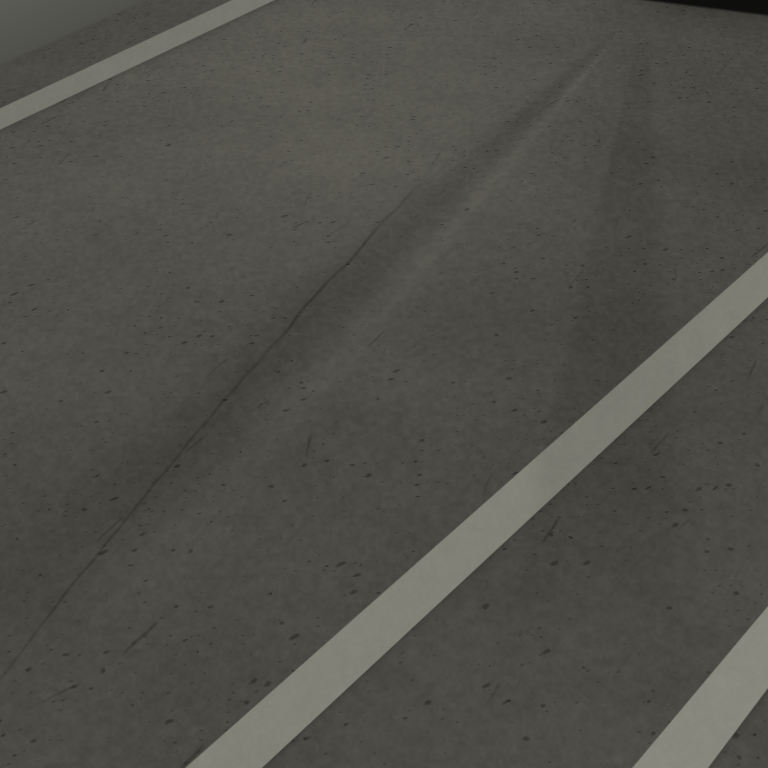
A Shadertoy shader for this texture:

```glsl
const vec3 CONCRETE_TINT = vec3(1.0, 0.985, 0.905);
const vec3 PAINT_TINT = vec3(1.0, 0.998, 0.925);
const vec3 WALL_COLOR = vec3(0.335, 0.335, 0.315);
const vec3 RECESS_COLOR = vec3(0.055, 0.053, 0.048);
const vec2 FAN_APEX = vec2(0.84, 0.995);
const float FLOOR_LEVEL = 0.296;
const float GLOW_GAIN = 0.055;
const float MOTTLE_GAIN = 0.045;
const float GRAIN_GAIN = 0.045;
const float PIT_GAIN = 0.075;
const float SCRATCH_GAIN = 0.055;
const float CRACK_GAIN = 0.06;

float hash(vec2 p) {
    vec3 q = fract(p.xyx * 0.1031);
    q += dot(q, q.yzx + 33.33);
    return fract((q.x + q.y) * q.z);
}

float noise(vec2 p) {
    vec2 i = floor(p), f = fract(p);
    f = f * f * (3.0 - 2.0 * f);
    return mix(mix(hash(i), hash(i + vec2(1, 0)), f.x),
               mix(hash(i + vec2(0, 1)), hash(i + vec2(1, 1)), f.x), f.y);
}

float fbm(vec2 p) {
    float sum = 0.0, gain = 0.5;
    for (int i = 0; i < 4; i++) {
        sum += gain * noise(p);
        p = mat2(1.6, 1.2, -1.2, 1.6) * p + 17.3;
        gain *= 0.5;
    }
    return sum;
}

// Signed distance to a line; positive above it when a lies left of b
float above(vec2 p, vec2 a, vec2 b) {
    vec2 d = normalize(b - a);
    return d.x * (p.y - a.y) - d.y * (p.x - a.x);
}

float cover(float d, float soft) {
    return smoothstep(-soft, soft, d);
}

float band(float x, float center, float width) {
    float d = (x - center) / width;
    return exp(-d * d);
}

// Small scattered dents, one candidate per cell
float pits(vec2 p, float density) {
    vec2 cell = floor(p);
    float chance = hash(cell + 71.0);
    vec2 center = 0.3 + 0.4 * vec2(hash(cell + 11.0), hash(cell + 43.0));
    vec2 d = fract(p) - center;
    d = vec2(d.x + 0.4 * d.y, d.y - 0.4 * d.x);
    float size = mix(0.1, 0.27, hash(cell + 5.0));
    return step(chance, density) * (1.0 - smoothstep(0.3, 1.0, length(d * vec2(0.8, 1.2)) / size));
}

// Short thin marks with varied lean
float scratches(vec2 p) {
    vec2 cell = floor(p), d = fract(p) - 0.5;
    float angle = mix(0.5, 1.6, hash(cell + 29.0));
    vec2 dir = vec2(cos(angle), sin(angle));
    float along = abs(dot(d, dir)), across = abs(dir.x * d.y - dir.y * d.x);
    float shape = (1.0 - smoothstep(0.12, 0.4, along)) * (1.0 - smoothstep(0.01, 0.04, across));
    return shape * step(hash(cell + 3.0), 0.2);
}

float floorLevel(vec2 p) {
    float depth = 1.7 - p.y;
    vec2 ground = vec2(p.x - 0.6, 0.75) / depth * vec2(1.3, 3.2);

    // Broad light and stains
    float v = FLOOR_LEVEL + MOTTLE_GAIN * (fbm(ground * vec2(5.0, 6.0)) - 0.47);
    v += GLOW_GAIN * exp(-dot((p - vec2(0.43, 0.87)) / vec2(0.32, 0.23), (p - vec2(0.43, 0.87)) / vec2(0.32, 0.23)));
    v += 0.012 * band(p.x, 0.02, 0.2) * band(p.y, 0.62, 0.25);
    v -= 0.014 * band(p.x, 0.05, 0.25) * band(p.y, 0.08, 0.22);

    // Streaks spreading from the far corner
    float drop = max(FAN_APEX.y - p.y, 0.01);
    float fan = (FAN_APEX.x - p.x) / drop;
    float fade = smoothstep(0.0, 0.12, drop) * (1.0 - smoothstep(0.45, 0.95, drop));
    v -= 0.036 * fade * band(fan, 1.06, 0.14);
    v += 0.022 * fade * band(fan, 0.86, 0.06);
    float shade = smoothstep(-0.12, 0.0, fan) * (1.0 - smoothstep(0.2, 0.25, fan));
    v -= 0.022 * fade * shade;
    v -= 0.012 * fade * (1.0 - smoothstep(0.2, 0.75, fan));
    v -= 0.018 * band(p.x, 0.99, 0.07) * band(p.y, 0.77, 0.05);

    // Grain, dents and scratches
    vec2 fine = ground * 95.0;
    v += GRAIN_GAIN * (fbm(fine) - 0.47);
    v += 0.018 * (noise(p * 230.0) - 0.5);
    float wear = smoothstep(0.35, 0.65, fbm(ground * 9.0 + 4.0));
    v -= PIT_GAIN * pits(ground * 48.0 + noise(fine) * 0.3, 0.05 + 0.16 * wear);
    v -= 0.6 * PIT_GAIN * pits(ground * 85.0 + 31.0, 0.1 + 0.2 * wear);
    v -= SCRATCH_GAIN * scratches(ground * 13.0 + 0.15 * noise(fine * 0.4)) * wear;

    // Long curved crack
    float crackY = 0.115 + 1.315 * p.x - 0.246 * p.x * p.x + 0.006 * (noise(p * 35.0) - 0.5);
    float crackDist = abs(p.y - crackY) * 0.64;
    float crackFade = (1.0 - smoothstep(0.5, 0.57, p.x)) * mix(0.35, 1.0, noise(p * 22.0 + 8.0));
    v -= crackFade * (CRACK_GAIN * (1.0 - smoothstep(0.0007, 0.003, crackDist)) + 0.012 * exp(-crackDist / 0.012));
    return v;
}

// Painted strip between two edges, with a dark seam under the lower one
void paint(inout vec3 color, vec2 p, float lower, float upper, float level, float soft) {
    color *= 1.0 - 0.16 * exp(-max(-lower, 0.0) / 0.004) * cover(-upper, soft);
    float wear = 0.02 * (fbm(p * 45.0) - 0.47) + 0.012 * (noise(p * 210.0) - 0.5);
    color = mix(color, PAINT_TINT * (level + wear), cover(lower, soft) * cover(-upper, soft));
}

void mainImage(out vec4 fragColor, in vec2 fragCoord) {
    vec2 p = fragCoord / iResolution.xy;
    float soft = max(1.0 / iResolution.y, 0.0012);
    vec3 color = CONCRETE_TINT * floorLevel(p);

    // Three painted strips
    float farUpper = above(p, vec2(0.0, 0.859), vec2(0.302, 1.0));
    color *= 1.0 - 0.08 * cover(farUpper, soft);
    paint(color, p, above(p, vec2(0.0, 0.831), vec2(0.358, 1.0)), farUpper, 0.46, soft);
    float midLevel = 0.505 - 0.03 * smoothstep(0.68, 0.72, p.x) + 0.015 * smoothstep(0.84, 0.95, p.x);
    paint(color, p, above(p, vec2(0.341, 0.0), vec2(1.0, 0.613)),
          above(p, vec2(0.241, 0.0), vec2(1.0, 0.672)), midLevel, soft);
    paint(color, p, above(p, vec2(0.922, 0.0), vec2(1.0, 0.104)),
          above(p, vec2(0.823, 0.0), vec2(1.0, 0.211)), 0.53, soft);

    // Wall and dark recess at the far side
    float wall = above(p, vec2(0.0, 0.915), vec2(0.189, 1.0));
    color = mix(color, WALL_COLOR * (0.93 + 1.8 * max(wall, 0.0)), cover(wall, 2.0 * soft));
    float recess = above(p, vec2(0.84, 1.0), vec2(1.0, 0.98));
    color *= 1.0 - 0.2 * exp(-max(-recess, 0.0) / 0.02) * smoothstep(0.75, 0.9, p.x);
    color = mix(color, RECESS_COLOR, cover(recess, 2.0 * soft) * step(0.8, p.x));
    fragColor = vec4(color, 1.0);
}
```
